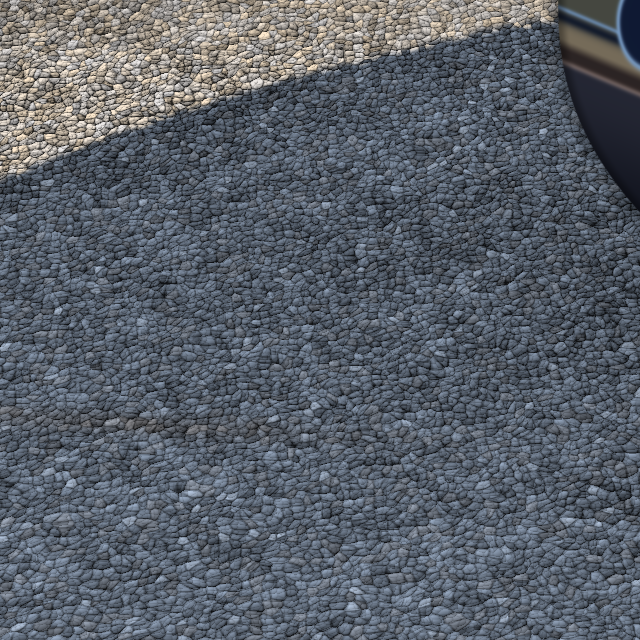
Write a WebGL 1 fragment shader that draws this texture.

```glsl
precision highp float;
uniform vec2 u_resolution;

vec2 hash2(vec2 p) {
  return fract(sin(vec2(dot(p, vec2(127.1, 311.7)), dot(p, vec2(269.5, 183.3)))) * 43758.55);
}

// xy: offset from the stone centre, z: gap to its neighbour, w: stone tone
vec4 stones(vec2 p) {
  vec2 cell = floor(p), offset = vec2(0.0), id = cell;
  float nearest = 9.0, second = 9.0;
  for (int j = -1; j <= 1; j++) {
    for (int i = -1; i <= 1; i++) {
      vec2 c = cell + vec2(float(i), float(j));
      vec2 d = p - c - 0.08 - 0.84 * hash2(c);
      float dist = length(d);
      if (dist < nearest) {
        second = nearest;
        nearest = dist;
        offset = d;
        id = c;
      } else {
        second = min(second, dist);
      }
    }
  }
  return vec4(offset, second - nearest, hash2(id + 37.0).x);
}

float waves(vec2 p) {
  return (sin(p.x + 1.7 * sin(p.y * 0.8)) + sin(p.y * 1.3 - p.x * 0.6 + 2.0)
    + 0.6 * sin(p.x * 2.3 + p.y * 2.1)) / 2.6;
}

float blob(vec2 p, vec2 radius) {
  p /= radius;
  return exp(-dot(p, p));
}

vec3 gravel(vec2 uv) {
  // Stones shrink with distance up the canvas
  vec2 ground = vec2((uv.x - 0.5) * 54.0 * (1.0 + 0.45 * uv.y), 80.0 * uv.y * (1.0 + 0.22 * uv.y));
  ground += 0.45 * vec2(waves(ground * 0.7), waves(ground.yx * 0.6 + 4.0));
  ground.y -= 0.2 * ground.x;
  vec4 big = stones(ground);
  vec4 small = stones(ground * 1.9 + 11.0);
  float body = smoothstep(0.0, 0.34, big.z);
  float chips = smoothstep(0.0, 0.4, small.z);
  float facing = dot(big.xy, vec2(-0.25, 0.8));
  float grain = 0.1 * (small.w - 0.5) + 0.12 * dot(small.xy, vec2(-0.3, 0.8));

  // Shaded stones with broad worn patches
  float light = 0.20 + 0.15 * body + 0.05 * chips + 0.14 * (big.w - 0.5) + 0.17 * facing + grain;
  light += 0.022 * waves(uv * vec2(11.0, 24.0)) + 0.02 * waves(uv * vec2(31.0, 53.0));
  light += 0.035 * (1.0 - smoothstep(0.0, 0.65, uv.y));
  light -= 0.055 * blob(uv - vec2(0.98, 0.53), vec2(0.17, 0.13));
  light -= 0.06 * blob(uv - vec2(0.97, 0.22), vec2(0.16, 0.045));
  light -= 0.03 * blob(uv - vec2(0.72, 0.64), vec2(0.2, 0.1));
  light -= 0.035 * blob(uv - vec2(0.68, 0.38), vec2(0.16, 0.06));
  float track = blob(uv - vec2(0.18, 0.35 - 0.06 * uv.x), vec2(0.34, 0.018));
  light -= 0.035 * track;
  float edgeY = 0.72 + 0.4 * uv.x - 0.13 * uv.x * uv.x;
  light -= 0.06 * blob(vec2(0.0, uv.y - edgeY + 0.015), vec2(1.0, 0.04));
  float warmth = 0.55 * track + 0.35 * step(0.84, fract(big.w * 7.3));
  vec3 shade = max(light, 0.06) * mix(vec3(0.96, 1.07, 1.22), vec3(1.06, 1.05, 1.07), warmth);
  shade += 0.12 * smoothstep(0.96, 1.0, big.w) * body;

  // Sunlit stones with harder contrast
  float sun = 0.24 + 0.34 * body + 0.12 * chips + 0.3 * (big.w - 0.4) + 0.4 * facing + 2.0 * grain;
  sun += 0.05 * waves(uv * vec2(17.0, 43.0));
  sun = mix(sun, 0.61, 0.3 * smoothstep(0.85, 1.0, uv.y));
  sun -= 0.08 * blob(uv - vec2(0.05, 1.0), vec2(0.22, 0.06));
  vec3 tint = mix(vec3(1.09, 1.0, 0.88), vec3(1.0, 0.99, 0.99), fract(big.w * 5.1));
  vec3 lit = clamp(sun, 0.13, 0.92) * tint;

  float border = uv.y - edgeY + 0.008 * (big.w - 0.5) + 0.003 * waves(uv * 60.0);
  return mix(shade, lit, smoothstep(-0.006, 0.008, border));
}

// Glossy curved panel with reflected bands
vec3 panel(vec2 uv, float inset) {
  float band = uv.y + 0.42 * (uv.x - 0.87);
  vec3 col = mix(vec3(0.06, 0.07, 0.11), vec3(0.14, 0.15, 0.20), smoothstep(0.68, 0.9, band));
  col = mix(col, vec3(0.17, 0.14, 0.14), smoothstep(0.9, 0.915, band));
  col += vec3(0.24, 0.20, 0.17) * blob(vec2(0.0, band - 0.907), vec2(1.0, 0.005));
  float tan = smoothstep(0.925, 0.945, band);
  col = mix(col, mix(vec3(0.46, 0.42, 0.35), vec3(0.27, 0.28, 0.25), smoothstep(0.95, 1.0, band)), tan);
  col = mix(col, vec3(0.08, 0.11, 0.17), blob(vec2(0.0, band - 0.977), vec2(1.0, 0.009)));
  col = mix(col, vec3(0.42, 0.55, 0.70), 0.8 * blob(vec2(0.0, band - 0.99), vec2(1.0, 0.004)));
  col *= 0.65 + 0.35 * smoothstep(0.0, 0.018, inset);

  // Rounded recess with a pale blue rim
  float recess = (length((uv - vec2(1.018, 0.965)) / vec2(0.052, 0.075)) - 1.0) * 0.055;
  col = mix(col, vec3(0.06, 0.10, 0.20), 1.0 - smoothstep(-0.003, 0.003, recess));
  col = mix(col, vec3(0.48, 0.62, 0.78), 0.85 * blob(vec2(recess, 0.0), vec2(0.004, 1.0)));
  return col;
}

void main() {
  vec2 uv = gl_FragCoord.xy / u_resolution;
  vec3 col = gravel(uv);
  float drop = max(1.0 - uv.y, 0.0001);
  float slope = 4.08 * pow(drop, 1.36);
  float inset = (uv.x - 0.872 - 1.73 * pow(drop, 2.36)) / sqrt(1.0 + slope * slope);
  col *= 1.0 - 0.25 * smoothstep(-0.03, 0.0, inset);
  col = mix(col, panel(uv, inset), smoothstep(-0.0015, 0.0015, inset));
  gl_FragColor = vec4(clamp(col, 0.0, 1.0), 1.0);
}
```
